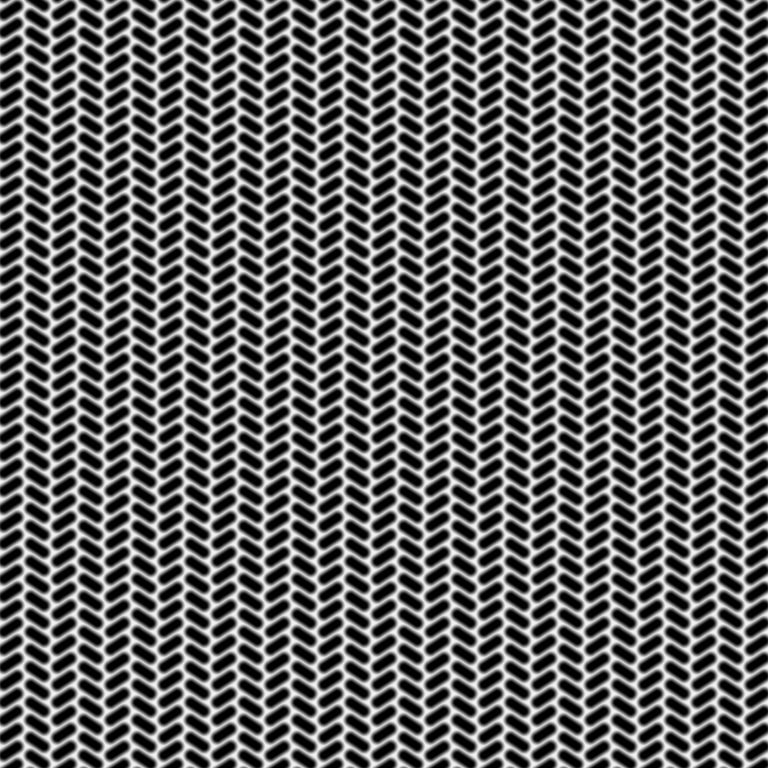
A Shadertoy shader for this pattern:

```glsl
float segmentDistance(vec2 p, vec2 halfAxis) {
    float t = clamp(dot(p, halfAxis) / dot(halfAxis, halfAxis), -1.0, 1.0);
    return length(p - t * halfAxis);
}

// Distance to the nearest slanted dash; columns are one unit wide.
float herringboneDistance(vec2 p) {
    const float rowPitch = 0.6613;
    float nearest = 1.0;
    for (int i = -1; i <= 1; i++) {
        float column = floor(p.x + 0.5) + float(i);
        float odd = mod(column, 2.0);

        // Odd columns lean the other way and drop by half a row.
        vec2 halfAxis = 0.3 * vec2(0.835, mix(0.55, -0.55, odd));
        float y = p.y - 0.125 + 0.5 * rowPitch * odd;
        float row = floor(y / rowPitch + 0.5);
        for (int j = -1; j <= 1; j++) {
            vec2 local = vec2(p.x - column, y - (row + float(j)) * rowPitch);
            nearest = min(nearest, segmentDistance(local, halfAxis));
        }
    }
    return nearest;
}

void mainImage(out vec4 fragColor, in vec2 fragCoord) {
    vec2 p = 28.8 * (fragCoord - 0.5 * iResolution.xy) / iResolution.y;

    // Soft ramp from black dashes to pale grey gaps.
    float shade = 0.95 * smoothstep(0.085, 0.33, herringboneDistance(p));
    fragColor = vec4(vec3(shade), 1.0);
}
```
